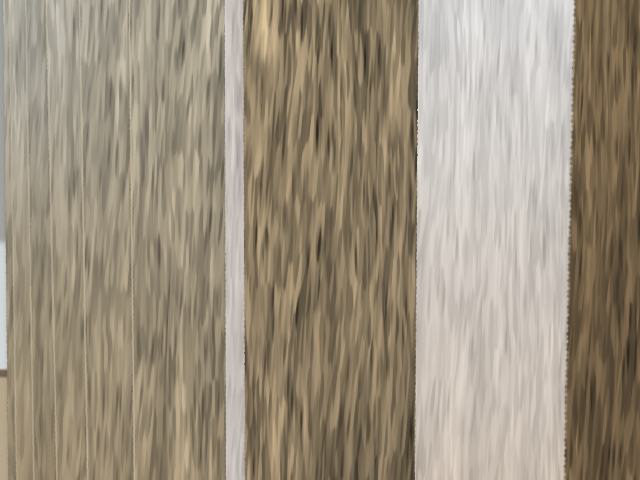
A WebGL 2 fragment shader for this texture:

```glsl
#version 300 es
precision highp float;

uniform vec2 u_resolution;
out vec4 outColor;

#define EDGE_COUNT 10
#define FIRST_PALE 6
#define BROWN_GRAIN 1.05
#define PALE_GRAIN 0.26
#define PORE_DEPTH 0.30
#define GRAIN_LEAN 0.028
#define SEAM_WIDTH 0.0013
#define SEAM_COLOR vec3(0.79, 0.74, 0.64)

// Plank borders from left to right: position at the top, at the bottom
const vec2 EDGES[EDGE_COUNT] = vec2[EDGE_COUNT](
    vec2(0.005, 0.013), vec2(0.014, 0.026), vec2(0.040, 0.053),
    vec2(0.072, 0.089), vec2(0.124, 0.137), vec2(0.202, 0.210),
    vec2(0.351, 0.353), vec2(0.380, 0.383), vec2(0.654, 0.648),
    vec2(0.898, 0.882));

vec2 hash2(vec2 p) {
    vec2 q = vec2(dot(p, vec2(127.1, 311.7)), dot(p, vec2(269.5, 183.3)));
    return fract(sin(q) * 43758.5);
}

// Cellular noise: x = nearest distance, y = softly blended cell tone
vec2 cells(vec2 p) {
    vec2 base = floor(p), f = p - base;
    float nearest = 4.0, tone = 0.0, total = 0.0;
    for (int j = -1; j <= 1; j++) {
        for (int i = -1; i <= 1; i++) {
            vec2 offset = vec2(i, j);
            vec2 h = hash2(base + offset);
            vec2 d = offset + h - f;
            float dist2 = dot(d, d);
            float weight = exp(-7.0 * dist2);
            nearest = min(nearest, dist2);
            tone += weight * fract(h.x * 17.3 + h.y * 31.7);
            total += weight;
        }
    }
    return vec2(sqrt(nearest), tone / total);
}

// Signed wood figure: three fibre scales and dark pores
float woodGrain(vec2 p, float plank) {
    p.x -= GRAIN_LEAN * p.y;
    p.x += 0.004 * sin(p.y * 5.0 + p.x * 21.0 + plank * 2.3)
         + 0.0015 * sin(p.y * 13.0 - p.x * 47.0 + plank);
    p += vec2(3.7, 1.9) * plank;
    float fine = cells(p * vec2(230.0, 17.0)).y - 0.5;
    float medium = cells(p * vec2(95.0, 5.0)).y - 0.5;
    float broad = cells(p * vec2(26.0, 1.7)).y - 0.5;
    vec2 pore = cells(p * vec2(125.0, 8.0) + 40.0);
    float streak = (1.0 - smoothstep(0.08, 0.42, pore.x)) * smoothstep(0.45, 0.8, pore.y);
    return 0.50 * fine + 0.36 * medium + 0.24 * broad - PORE_DEPTH * streak;
}

// Wood tones with the light falling from the upper left
vec3 plankColor(int plank, vec2 p) {
    if (plank < FIRST_PALE) {
        vec3 tan = mix(vec3(0.59, 0.53, 0.43), vec3(0.65, 0.62, 0.55), p.y);
        float glare = smoothstep(0.3, 1.0, p.y) * (1.0 - smoothstep(0.0, 0.28, p.x));
        tan = mix(tan, vec3(0.72, 0.72, 0.70), 0.6 * glare);
        return tan * (0.98 + 0.03 * sin(float(plank) * 2.4));
    }
    if (plank == FIRST_PALE) return mix(vec3(0.76, 0.73, 0.71), vec3(0.80, 0.77, 0.75), p.y);
    if (plank == FIRST_PALE + 1) {
        vec3 brown = mix(vec3(0.49, 0.43, 0.34), vec3(0.55, 0.49, 0.39), p.y);
        return brown * mix(1.08, 0.94, smoothstep(0.38, 0.65, p.x));
    }
    if (plank == FIRST_PALE + 2) return mix(vec3(0.79, 0.74, 0.69), vec3(0.83, 0.825, 0.82), p.y);
    return mix(vec3(0.42, 0.35, 0.26), vec3(0.46, 0.39, 0.29), p.y);
}

// Sliver of wall seen beyond the first plank
vec3 wallColor(float y) {
    vec3 wall = mix(vec3(0.71, 0.65, 0.55), vec3(0.82, 0.84, 0.84), smoothstep(0.215, 0.235, y));
    wall = mix(wall, vec3(0.64, 0.64, 0.62), smoothstep(0.485, 0.505, y));
    return mix(wall, vec3(0.46, 0.39, 0.32), 1.0 - smoothstep(0.004, 0.012, abs(y - 0.222)));
}

void main() {
    vec2 p = gl_FragCoord.xy / u_resolution;
    float pixel = 1.0 / u_resolution.x;
    float defocus = 0.0022 * smoothstep(0.7, 0.9, p.x);
    float soft = max(0.0007 + defocus, 0.75 * pixel);
    vec3 color = wallColor(p.y);
    float plank = -1.0, strength = 0.0, seam = 0.0;

    // Lay the planks over one another, with slightly chipped borders
    for (int i = 0; i < EDGE_COUNT; i++) {
        float border = mix(EDGES[i].y, EDGES[i].x, p.y);
        float chip = sin(p.y * 171.0 + float(i)) * sin(p.y * 397.0);
        float d = p.x - border - chip * (0.0004 + 0.4 * defocus);
        float cover = smoothstep(-soft, soft, d);
        bool pale = i == FIRST_PALE || i == FIRST_PALE + 2;
        float grainAmount = pale ? PALE_GRAIN : BROWN_GRAIN;
        if (i < FIRST_PALE) grainAmount *= mix(0.38, 0.72, smoothstep(0.0, 0.35, p.x));
        if (i == EDGE_COUNT - 1) grainAmount *= 0.8;
        color *= 1.0 - 0.10 * exp(-abs(d) / 0.0025);
        color = mix(color, plankColor(i, p), cover);
        strength = mix(strength, grainAmount, cover);
        plank = mix(plank, float(i), step(0.0, d));
        if (i > 0 && i < FIRST_PALE) {
            float line = 1.0 - smoothstep(SEAM_WIDTH - soft, SEAM_WIDTH + soft, abs(d));
            seam = max(seam, line * (0.42 + 0.06 * float(i)));
        }
    }

    color *= 1.0 + strength * woodGrain(p, plank);
    color = mix(color, SEAM_COLOR, seam);
    outColor = vec4(clamp(color, 0.0, 1.0), 1.0);
}
```
